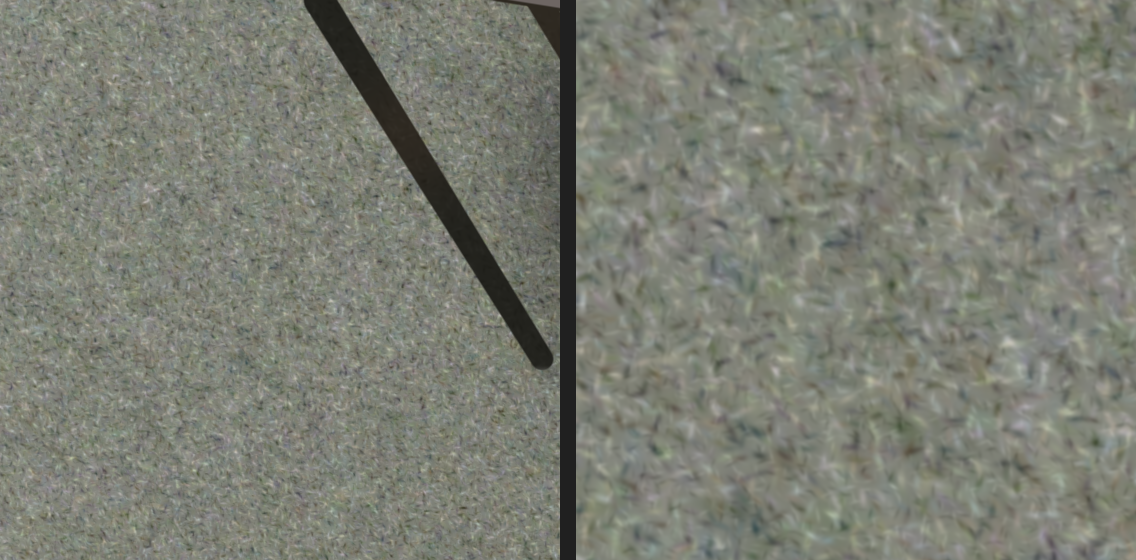
Left, the full canvas; right, a detail of the centre.
A Shadertoy shader for this texture:

```glsl
// Grey flecked carpet crossed by a dark tapering chair leg, with part of a frame
// in the upper right corner. The pile is cellular noise: every cell scatters short
// elongated flecks of random tint, summed at several scales; the legs are capsules.

const vec3 CARPET = vec3(0.497, 0.507, 0.465);
const vec3 LEG_DARK = vec3(0.135, 0.135, 0.115);
const vec3 LEG_WARM = vec3(0.180, 0.160, 0.130);
const vec3 FRAME_TOP = vec3(0.43, 0.40, 0.39);
const vec3 RED_GREEN = vec3(1.0, -0.5, 0.2);
const vec3 YELLOW_BLUE = vec3(0.45, 0.35, -1.0);

const float FLECK_ANGLE = -0.75;   // main lean of the fibres
const float FLECK_SPREAD = 2.5;    // random turn around it
const vec2 FLECK_SIZE = vec2(0.52, 0.20);
const float PILE_CONTRAST = 0.125;
const float FINE_CONTRAST = 0.060;
const float BLOTCH_CONTRAST = 0.050;
const float TINT_STRENGTH = 0.040;
const float EDGE_SOFTNESS = 0.0022;

const vec2 LEG_TOP = vec2(0.570, 1.000);
const vec2 LEG_FOOT = vec2(0.968, 0.359);
const vec2 REAR_TOP = vec2(0.955, 1.010);
const vec2 REAR_FOOT = vec2(1.025, 0.895);

vec3 hash3(vec3 p) {
    p = fract(p * vec3(0.1031, 0.1030, 0.0973));
    p += dot(p, p.yxz + 33.33);
    return fract((p.xxy + p.yxx) * p.zyx);
}

// Sum of signed flecks: x is brightness, y and z are two tint axes.
vec3 flecks(vec2 p, float seed) {
    vec2 cell = floor(p);
    vec3 sum = vec3(0.0);
    for (int y = -1; y <= 1; y++)
    for (int x = -1; x <= 1; x++)
    for (int k = 0; k < 2; k++) {
        vec2 id = cell + vec2(x, y);
        float layer = seed + 17.0 * float(k);
        vec3 place = hash3(vec3(id, layer));
        vec3 tint = hash3(vec3(id + 71.0, layer + 5.0)) * 2.0 - 1.0;
        vec2 d = p - id - place.xy;
        float angle = FLECK_ANGLE + FLECK_SPREAD * (place.z - 0.5);
        vec2 axis = vec2(cos(angle), sin(angle));
        vec2 q = vec2(dot(d, axis), dot(d, vec2(-axis.y, axis.x))) / FLECK_SIZE;
        float window = max(0.0, 1.0 - dot(d, d));
        sum += tint * exp(-dot(q, q)) * window;
    }
    return sum;
}

// Capsule with a radius that changes along its length; y is the position along it.
vec2 taperedLeg(vec2 p, vec2 a, vec2 b, float ra, float rb) {
    vec2 ab = b - a;
    float t = clamp(dot(p - a, ab) / dot(ab, ab), 0.0, 1.0);
    return vec2(length(p - a - ab * t) - mix(ra, rb, t), t);
}

float cover(float dist) {
    return 1.0 - smoothstep(-EDGE_SOFTNESS, EDGE_SOFTNESS, dist);
}

vec3 carpet(vec2 p) {
    vec3 pile = flecks(p * 88.0, 1.0);
    vec3 fine = flecks(p * 155.0, 41.0);
    vec3 patches = flecks(p * 38.0, 83.0);
    vec3 broad = flecks(p * 13.0, 127.0);

    float light = PILE_CONTRAST * pile.x + FINE_CONTRAST * fine.x
                + BLOTCH_CONTRAST * (patches.x + 0.6 * broad.x);
    vec2 tint = TINT_STRENGTH * (0.7 * pile.yz + 0.6 * patches.yz + 0.3 * broad.yz);
    vec3 color = CARPET + light + RED_GREEN * tint.x * 0.7 + YELLOW_BLUE * tint.y;

    // Slow fall of light and the soft shade beside the leg.
    color += 0.025 * (0.5 - p.x);
    vec2 shade = (p - vec2(1.02, 0.70)) / vec2(0.11, 0.27);
    return color * (1.0 - 0.26 * exp(-dot(shade, shade)));
}

void mainImage(out vec4 fragColor, in vec2 fragCoord) {
    vec2 p = fragCoord / iResolution.xy;
    vec3 color = carpet(p);
    vec3 grain = flecks(p * 70.0, 211.0);

    // Front leg with a contact shadow and a worn, paler tip.
    vec2 leg = taperedLeg(p, LEG_TOP, LEG_FOOT, 0.0275, 0.0200);
    vec2 toFoot = (p - LEG_FOOT) / 0.035;
    color *= 1.0 - 0.18 * exp(-dot(toFoot, toFoot));
    float warmth = exp(-pow((leg.y - 0.38) / 0.15, 2.0));
    vec3 legColor = mix(LEG_DARK, LEG_WARM, warmth) + 0.018 * grain.x;
    legColor += 0.13 * smoothstep(0.010, 0.022, LEG_FOOT.y - p.y);
    color = mix(color, legColor, cover(leg.x));

    // Rear leg and the frame rail that crosses the corner.
    vec2 rear = taperedLeg(p, REAR_TOP, REAR_FOOT, 0.022, 0.022);
    color = mix(color, LEG_WARM + 0.015 * grain.x, cover(rear.x));
    float rail = 0.998 - 0.16 * (p.x - 0.885) - p.y;
    color = mix(color, LEG_WARM, cover(rail) * smoothstep(0.86, 0.89, p.x));
    color = mix(color, FRAME_TOP, cover(rail + 0.006) * smoothstep(0.89, 0.91, p.x));

    fragColor = vec4(clamp(color, 0.0, 1.0), 1.0);
}
```
